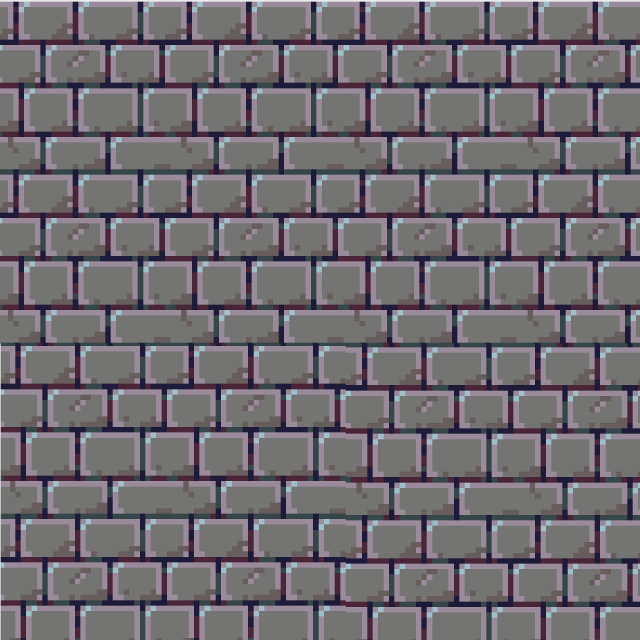
Write a WebGL 1 fragment shader that draws this texture.

```glsl
precision highp float;
// Pixel-art wall of bevelled grey stone bricks with dark, mottled mortar.
uniform vec2 u_resolution;

const vec3 STONE  = vec3(0.455, 0.455, 0.45);
const vec3 SHADE  = vec3(0.40, 0.365, 0.36);
const vec3 BEVEL  = vec3(0.605, 0.545, 0.605);
const vec3 GLINT  = vec3(0.63, 0.75, 0.79);
const vec3 NAVY   = vec3(0.115, 0.105, 0.215);
const vec3 MAROON = vec3(0.285, 0.145, 0.22);
const vec3 TEAL   = vec3(0.21, 0.275, 0.285);
const vec3 EDGE   = vec3(0.92, 0.92, 0.93);

const float TILE = 32.0;                        // cells per repeat
const vec2 CELLS = vec2(118.2, 118.3);          // cells across the canvas
const vec2 ORIGIN = vec2(0.45, 0.31);           // first tile corner, in cells
const vec2 SEAM = vec2(0.540, 0.5365);          // where the sheets meet
const vec2 SLIP = vec2(-0.38, 0.12);            // shift of the lower half
const float SAG = 0.25;                         // extra shift of its left part
const float SAMPLES = 3.0;

float hash(vec2 p) {
  vec3 q = fract(p.xyx * vec3(0.1031, 0.1030, 0.0973));
  q += dot(q, q.yzx + 33.33);
  return fract((q.x + q.y) * q.z);
}

bool same(float a, float b) { return abs(a - b) < 0.5; }

// Start of a row's first brick, then offsets of its second and third.
vec3 rowLayout(float row) {
  if (row < 0.5) return vec3(3.0, 11.0, 23.0);
  if (row < 1.5) return vec3(8.0, 12.0, 22.0);
  if (row < 2.5) return vec3(4.0, 10.0, 22.0);
  return vec3(8.0, 12.0, 32.0);
}

// Cell within the brick, brick width, brick index.
vec3 brickSpan(float x, float row) {
  vec3 layout = rowLayout(row);
  float q = mod(x - layout.x, TILE);
  if (q < layout.y) return vec3(q, layout.y - 1.0, 0.0);
  if (q < layout.z) return vec3(q - layout.y, layout.z - layout.y - 1.0, 1.0);
  return vec3(q - layout.z, TILE - layout.z - 1.0, 2.0);
}

vec3 mortar(vec2 seed, float tealShare) {
  float h = hash(seed + 7.0);
  if (h < 0.22) return NAVY;
  return h < 1.0 - tealShare ? MAROON : TEAL;
}

// Cracks, scratches and pits: 1 for dark, -1 for pale, 0 for none.
float wear(vec2 p, float height, float row, float brick) {
  float diagonal = p.x + p.y;
  if (same(brick, 0.0) && same(row, 0.0) && p.y > 3.5 && p.y < 5.5)
    return same(diagonal, 12.0) || same(diagonal, 13.0) ? 1.0 : 0.0;
  if (same(brick, 0.0) && same(row, 1.0) && p.y > 0.5 && p.y < 3.5) {
    if (same(diagonal, 7.0)) return 1.0;
    if (same(diagonal, 8.0)) return p.y < 1.5 ? 1.0 : -1.0;
  }
  if (same(brick, 1.0) && same(row, 3.0) && p.y < 2.5)
    return same(p.x, 13.0 + step(1.5, p.y)) ? 1.0 : 0.0;
  bool pitted = (same(row, 1.0) || same(row, 2.0)) && same(brick, row);
  return pitted && same(p.x, 2.0) && same(p.y, height - 2.0) ? 1.0 : 0.0;
}

vec3 stone(vec2 p, vec2 size, float row, float brick, float grain) {
  vec2 last = size - 1.0 - p;                   // distance to right and bottom
  float mark = wear(p, size.y, row, brick);
  if (mark > 0.5) return SHADE;
  if (mark < -0.5) return BEVEL;
  if (same(p.x + p.y, 1.0)) return GLINT;
  if (p.x < 0.5 || p.y < 0.5 || last.x + p.y < 1.5) return BEVEL;
  if (last.x < 0.5) return last.y > 1.5 || grain > 0.6 ? BEVEL : SHADE;
  if (last.y < 0.5) {
    if (p.x < 1.5) return BEVEL;
    return last.x < 3.5 || grain > 0.7 ? SHADE : STONE;
  }
  return last.x + last.y < 2.5 ? SHADE : STONE;
}

// Colour of one cell of the repeating tile, y pointing down.
vec3 tileColor(vec2 cell) {
  float row = step(8.0, cell.y) + step(16.0, cell.y) + step(25.0, cell.y);
  float top = row * 8.0 + step(2.5, row);
  float height = row < 1.5 ? 7.0 : (row < 2.5 ? 8.0 : 6.0);
  vec3 span = brickSpan(cell.x, row);
  vec2 p = vec2(span.x, cell.y - top);
  bool gap = p.x > span.y - 0.5;

  // Bed joints run in short patches and darken where joints meet.
  if (p.y > height - 0.5) {
    vec3 below = brickSpan(cell.x, mod(row + 1.0, 4.0));
    if (gap || below.x > below.y - 0.5) return NAVY;
    return mortar(vec2(floor(cell.x / 3.0), cell.y), row > 2.5 ? 0.6 : 0.2);
  }
  if (gap) {
    if (p.y < 0.5 || p.y > height - 1.5) return NAVY;
    return mortar(vec2(cell.x, floor(cell.y / 2.0)), 0.35);
  }
  return stone(p, vec2(span.y, height), row, span.z, hash(cell));
}

vec3 wall(vec2 uv) {
  float lower = step(SEAM.y, uv.y);
  float left = lower * step(uv.x, SEAM.x);
  if (uv.y < 0.0026 || (left > 0.5 && uv.x < 0.0013)) return EDGE;
  vec2 cell = uv * CELLS - ORIGIN + SLIP * lower + vec2(0.0, SAG * left);
  return tileColor(mod(floor(cell), TILE));
}

void main() {
  vec3 sum = vec3(0.0);
  // Average a grid of samples to smooth the cell edges.
  for (int i = 0; i < 9; i++) {
    float n = float(i);
    vec2 grid = vec2(mod(n, SAMPLES), floor((n + 0.5) / SAMPLES));
    vec2 uv = (gl_FragCoord.xy + (grid - 1.0) / SAMPLES) / u_resolution;
    sum += wall(vec2(uv.x, 1.0 - uv.y));
  }
  gl_FragColor = vec4(sum / (SAMPLES * SAMPLES), 1.0);
}
```
